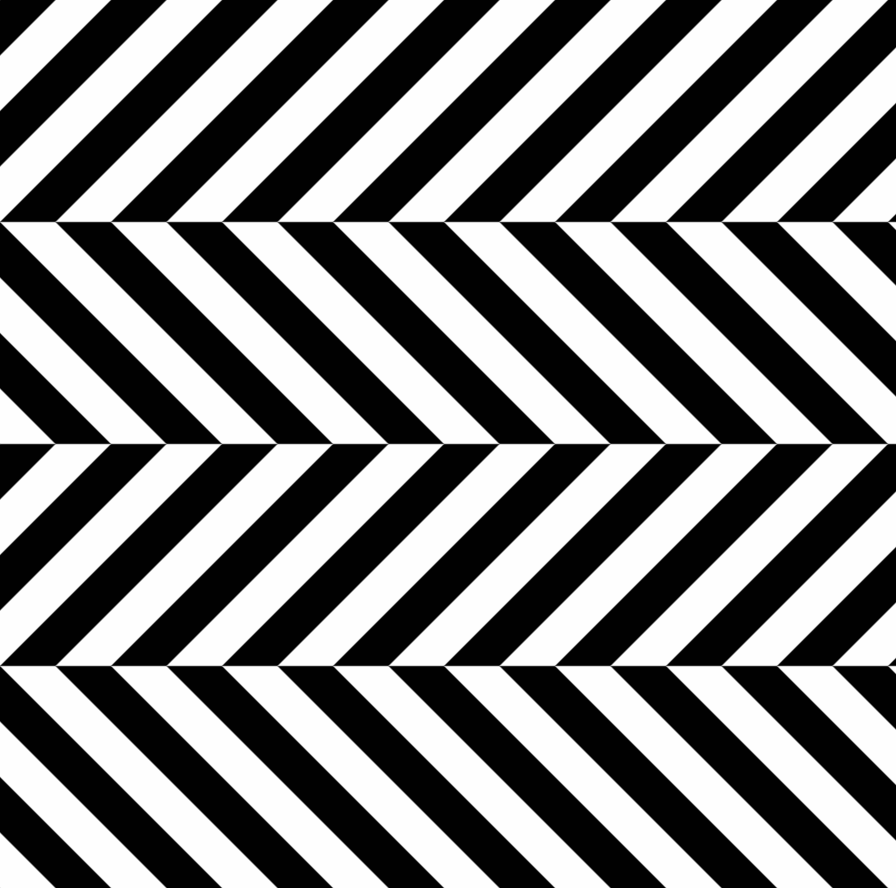
Reproduce this pattern procedurally as a Shadertoy shader.

```glsl
// Black and white herringbone: four bands of 45 degree stripes.
// Folding the height mirrors the slant in every second band, and a
// band sign swaps black with white there, so the stripes break at each seam.

// Triangle wave of period 1: zero at 0 and 0.5, positive in the first half.
float wave(float u) {
    return abs(fract(u - 0.25) - 0.5) - 0.25;
}

// Sign of a distance, softened over one pixel on either side.
float softSign(float dist, float pixel) {
    return 2.0 * smoothstep(-pixel, pixel, dist) - 1.0;
}

void mainImage(out vec4 fragColor, in vec2 fragCoord) {
    float pixel = 1.0 / iResolution.y;
    float x = fragCoord.x * pixel;
    float depth = 1.0 - fragCoord.y * pixel; // measured from the top edge

    // Bands: positive where stripes rise to the right; outer edges stay crisp
    float seamDist = 0.5 * wave(2.0 * clamp(depth, pixel, 1.0 - pixel));
    float band = softSign(seamDist, pixel);

    // Stripes: eight pairs per canvas height, zigzagging with the folded depth
    float fold = 0.5 * wave(2.0 * depth - 0.25);
    float stripeDist = wave(8.0 * (x + fold)) / 8.0 * inversesqrt(2.0);
    float stripe = softSign(stripeDist, pixel);

    // Ink wherever stripe and band agree
    float ink = 0.5 + 0.5 * stripe * band;
    fragColor = vec4(vec3(mix(0.995, 0.005, ink)), 1.0);
}
```
